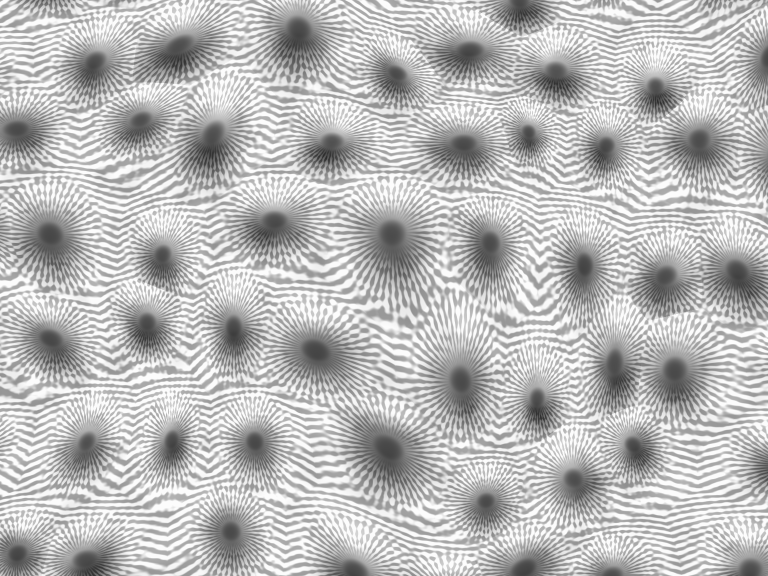
A WebGL 1 fragment shader for this texture:

```glsl
precision highp float;
uniform vec2 u_resolution;

#define CELLS 5.8
#define JITTER 0.46
#define SPOKES 46.0
#define RING_RATE 70.0
#define ROW_RATE 74.0
#define WOBBLE 2.4
#define SEAM_SHARPNESS 13.0
#define INK 0.36
#define PAPER 1.03
#define PIT_TONE 0.28
#define PIT_SPREAD 0.068

float hash(vec2 p) {
  return fract(sin(dot(p, vec2(127.1, 311.7))) * 43758.547);
}

float noise(vec2 p) {
  vec2 i = floor(p), f = fract(p);
  f = f * f * (3.0 - 2.0 * f);
  return mix(mix(hash(i), hash(i + vec2(1.0, 0.0)), f.x),
             mix(hash(i + vec2(0.0, 1.0)), hash(i + 1.0), f.x), f.y);
}

vec2 noisePair(vec2 p) {
  return vec2(noise(p), noise(p + 31.0)) - 0.5;
}

// Offset from a pit centre, stretched so that pits become varied ovals
vec2 pitOffset(vec2 p, vec2 id, float shift) {
  vec2 jitter = vec2(hash(id), hash(id + 37.3)) - 0.5;
  vec2 centre = id + vec2(0.5 + shift, 0.5) + JITTER * jitter;
  float stretch = mix(0.87, 1.15, hash(id + 71.9));
  float size = mix(0.84, 1.2, hash(id + 13.7));
  return (p - centre) * vec2(stretch, 1.0 / stretch) * size;
}

float surface(vec2 p) {
  // Spokes and broken rings of all close pits, merged softly at the seams
  float wobble = WOBBLE * (noise(p * 4.0) - 0.5);
  float ragged = 3.5 * noise(p * 8.0);
  vec2 near = vec2(9.0);
  float nearDist = 9.0, nextDist = 9.0;
  vec2 waves = vec2(0.0);
  float total = 0.0, power = 0.0;
  for (int j = -1; j <= 1; j++) {
    float row = floor(p.y) + float(j);
    float shift = 0.5 * mod(row, 2.0);
    for (int i = -2; i <= 2; i++) {
      vec2 id = vec2(floor(p.x - shift) + float(i), row);
      vec2 offset = pitOffset(p, id, shift);
      float dist = length(offset);
      float angle = atan(offset.y, offset.x);
      float weight = exp(-SEAM_SHARPNESS * dist * dist);
      float spoke = cos(SPOKES * angle + wobble);
      float ring = sin(RING_RATE * dist + 1.6 * sin(17.0 * angle) + ragged);
      waves += weight * vec2(spoke, ring);
      total += weight;
      power += weight * weight;
      if (dist < nearDist) {
        near = offset;
        nextDist = nearDist;
        nearDist = dist;
      } else {
        nextDist = min(nextDist, dist);
      }
    }
  }
  waves /= mix(total, sqrt(power), 0.7);

  // Wavy level rows fill the ridges between the pits
  float rows = cos(ROW_RATE * p.y + 30.0 * nearDist + 7.0 * noise(p * 2.0));
  float ridge = 0.8 * smoothstep(0.36, 0.58, nearDist);

  // Ragged dashes, most broken where spokes run upright
  float border = 1.0 - smoothstep(0.0, 0.35, nextDist - nearDist);
  float upright = near.y * near.y / (nearDist * nearDist + 0.001);
  float grain = noise(p * vec2(18.0, 38.0)) - 0.5;
  float breaks = mix(0.2, 0.4, smoothstep(0.25, 0.5, nearDist)) + 0.4 * upright;
  float pattern = mix(waves.x + breaks * waves.y, 1.1 * rows, ridge);
  float line = smoothstep(-0.65, 0.7, pattern + 1.1 * grain);

  // Pit shade falls below the centre, glare lies above it
  vec2 lean = 0.16 * noisePair(p * 0.9);
  vec2 shadeOffset = near + vec2(0.0, 0.08) + lean;
  float pit = exp(-dot(shadeOffset, shadeOffset) / PIT_SPREAD);
  vec2 glareOffset = (near - vec2(0.0, 0.3)) * vec2(0.8, 1.2);
  float glare = exp(-dot(glareOffset, glareOffset) / 0.03);
  float tone = mix(PAPER, PIT_TONE, pit);
  tone += 0.1 * glare - 0.04 * border + 0.12 * (noise(p * 6.0) - 0.5);
  float fade = smoothstep(0.09, 0.27, nearDist) * (1.0 - 0.5 * pit);
  tone -= INK * line * fade * (1.0 - 0.2 * glare);

  // Small dark core with a faint paler rim
  float coreDist = length(near * vec2(0.9, 1.1) + 0.3 * lean);
  float core = 1.0 - smoothstep(0.02, 0.12, coreDist);
  float rim = exp(-pow((coreDist - 0.115) / 0.025, 2.0));
  tone = mix(tone, 0.28, 0.7 * core) + 0.03 * rim;
  return clamp(tone, 0.0, 0.99);
}

void main() {
  // Four samples per pixel smooth the fine lines
  float tone = 0.0;
  for (int j = 0; j < 2; j++) {
    for (int i = 0; i < 2; i++) {
      vec2 sub = (vec2(float(i), float(j)) - 0.5) * 0.5;
      vec2 p = (gl_FragCoord.xy + sub) / u_resolution.y * CELLS + vec2(3.3, 8.2);
      // A slow warp breaks up the rows of pits
      tone += 0.25 * surface(p + 0.7 * noisePair(p * 0.5));
    }
  }
  gl_FragColor = vec4(vec3(tone), 1.0);
}
```
